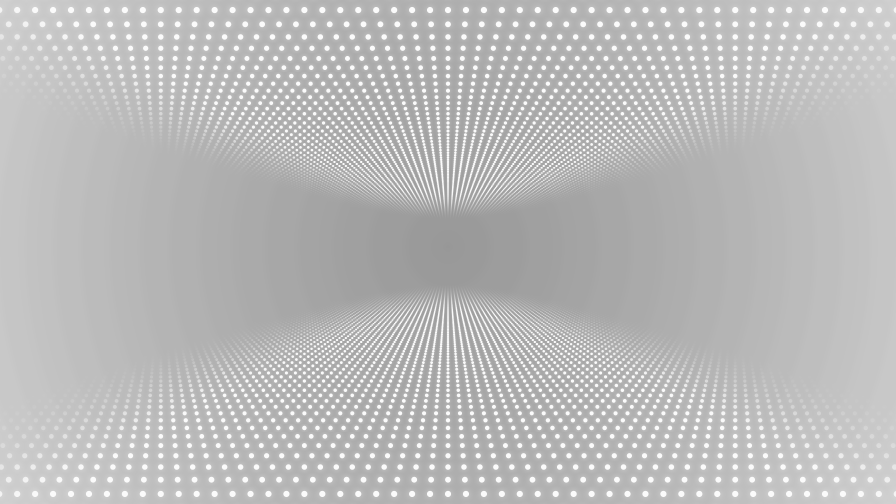
A Shadertoy shader for this background:

```glsl
// Grey tunnel backdrop with white dot grids receding on floor and ceiling.

// Coverage of the perspective dot grid; p is centred, in canvas heights.
float dotGrid(vec2 p, float pixel) {
    float depth = max(abs(p.y), 0.02);
    float rowStep = 0.1302;
    float rowY = 1.0 / (max(round(1.0 / (depth * rowStep)), 1.0) * rowStep);
    float spacing = 0.0742 * rowY;
    float column = round(p.x / spacing) * spacing;
    float dist = length(vec2(p.x - column, depth - rowY));
    float radius = 0.0128 * rowY;
    float core = 1.0 - smoothstep(radius - pixel * 0.4, radius + pixel * 0.4, dist);
    float halo = 0.22 * exp(-pow(dist / (radius * 1.6), 2.0));
    return max(core, halo);
}

// Radial grey ramp with faint, softly stepped rings.
float backdrop(vec2 p) {
    float r = length(p - vec2(0.0, 0.01));
    float ramp = 0.595 + 0.165 * r + 0.045 * r * r;
    float level = ramp / 0.013;
    float stepped = floor(level) + smoothstep(0.7, 1.0, fract(level)) + 0.35;
    return mix(ramp, stepped * 0.013, 0.7);
}

void mainImage(out vec4 fragColor, in vec2 fragCoord) {
    float pixel = 1.0 / iResolution.y;
    vec2 p = (fragCoord - 0.5 * iResolution.xy) * pixel;

    // Average sub-samples so distant rows merge into clean rays
    float dots = 0.0;
    for (int i = 0; i < 9; i++) {
        vec2 offset = (vec2(i % 3, i / 3) - 1.0) / 3.0;
        dots += dotGrid(p + offset * pixel, pixel * 0.5) / 9.0;
    }

    // Both planes dissolve along a hyperbola around the horizon
    float edge = length(vec2(0.07, 0.355 * p.x));
    float fade = smoothstep(0.9, 1.7, abs(p.y) / edge);

    float grey = mix(backdrop(p), 0.985, dots * fade);
    fragColor = vec4(vec3(grey), 1.0);
}
```
